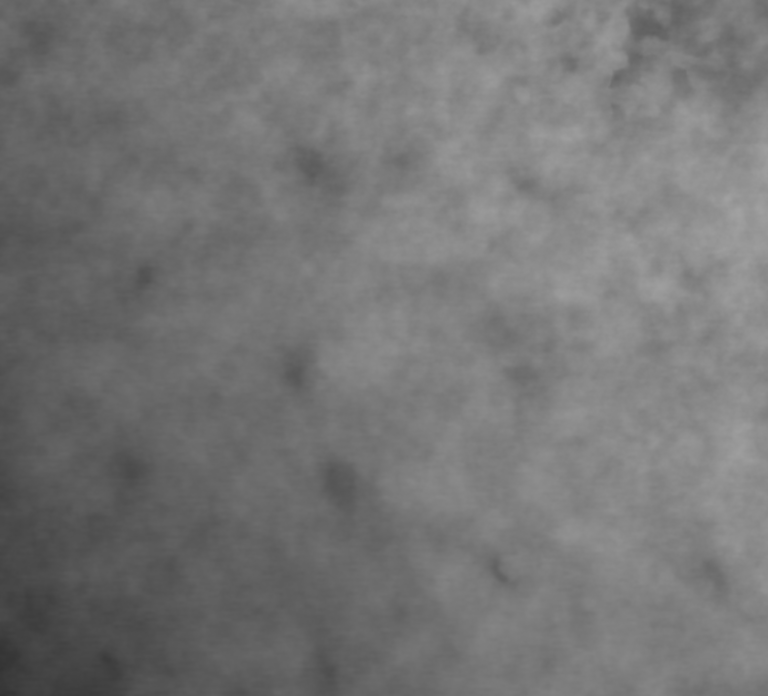
Write a Shadertoy shader that draws this texture.

```glsl
// A softly lit grey surface: light falls off from the right towards the lower left,
// with cloudy mottling, faint diagonal and horizontal grain, and blurred dark spots.
// Built from a smooth light field, layered value noise and a loop of warped Gaussians.

const float SHADOW_LEVEL = 0.272;   // grey of the darkest corner
const float LIGHT_RANGE = 0.352;    // rise from shadow to full light
const float LIGHT_FALLOFF = 1.8;
const vec2 LIGHT_DIRECTION = vec2(0.80, 0.30);
const float BOTTOM_SHADE = 0.050;
const float LEFT_SHADE = 0.022;
const float CORNER_SHADE = 0.085;
const float CLOUD_CONTRAST = 0.100;
const float MOTTLE_CONTRAST = 0.115;
const float SPECKLE_CONTRAST = 0.062;
const float DIAGONAL_CONTRAST = 0.060;
const float GRAIN_CONTRAST = 0.014;
const float PIT_DEPTH = 0.105;
const vec2 PIT_CENTRE = vec2(0.80, 0.93);
const int SPOT_COUNT = 13;
const float SPOT_MIN_RADIUS = 0.011;
const float SPOT_MAX_RADIUS = 0.036;
const float SPOT_DEPTH = 0.150;

float hash(vec2 cell) {
    vec3 q = fract(vec3(cell.xyx) * 0.1031);
    q += dot(q, q.yzx + 33.33);
    return fract((q.x + q.y) * q.z);
}

float noise(vec2 p) {
    vec2 cell = floor(p);
    vec2 f = fract(p);
    f = f * f * f * (f * (f * 6.0 - 15.0) + 10.0);
    float low = mix(hash(cell), hash(cell + vec2(1, 0)), f.x);
    float high = mix(hash(cell + vec2(0, 1)), hash(cell + vec2(1, 1)), f.x);
    return mix(low, high, f.y);
}

// Layered noise centred on zero
float fbm(vec2 p) {
    float sum = 0.0;
    float weight = 0.5;
    for (int i = 0; i < 4; i++) {
        sum += weight * (noise(p) - 0.5);
        p = mat2(1.6, 1.2, -1.2, 1.6) * p + 17.3;
        weight *= 0.5;
    }
    return sum;
}

mat2 rotation(float angle) {
    float c = cos(angle), s = sin(angle);
    return mat2(c, s, -s, c);
}

// Broad light with shaded edges
float lightField(vec2 uv) {
    float reach = max(dot(uv, LIGHT_DIRECTION), 0.0);
    float light = SHADOW_LEVEL + LIGHT_RANGE * (1.0 - exp(-LIGHT_FALLOFF * reach));
    light -= BOTTOM_SHADE * (1.0 - smoothstep(0.0, 0.35, uv.y));
    light -= LEFT_SHADE * (1.0 - smoothstep(0.0, 0.20, uv.x));
    light -= CORNER_SHADE * (1.0 - smoothstep(0.0, 0.30, length(uv - vec2(1.0))));
    return light;
}

// Blurred dark spots, spread evenly by a low-discrepancy sequence
float spots(vec2 p, float aspect) {
    vec2 warp = vec2(fbm(p * 16.0), fbm(p * 16.0 + 51.0)) * 0.045;
    float shade = 0.0;
    for (int i = 0; i < SPOT_COUNT; i++) {
        float n = float(i);
        vec2 centre = fract(vec2(0.39, 0.47) + n * vec2(0.7549, 0.5698));
        float size = hash(vec2(n, 3.0));
        float radius = mix(SPOT_MIN_RADIUS, SPOT_MAX_RADIUS, size * size);
        float stretch = mix(1.0, 1.7, hash(vec2(n, 8.0)));
        float angle = mix(-0.6, 0.2, hash(vec2(n, 5.0)));
        vec2 d = rotation(angle) * (p + warp - centre * vec2(aspect, 1.0));
        d /= radius * vec2(1.0, stretch);
        float depth = mix(0.35, 1.0, hash(vec2(n, 11.0)));
        float core = exp(-1.1 * dot(d, d));
        float halo = exp(-0.2 * dot(d, d));
        shade += depth * (0.62 * core + 0.38 * halo);
    }
    return SPOT_DEPTH * shade;
}

void mainImage(out vec4 fragColor, in vec2 fragCoord) {
    vec2 uv = fragCoord / iResolution.xy;
    float aspect = iResolution.x / iResolution.y;
    vec2 p = fragCoord / iResolution.y;

    float grey = lightField(uv);

    // Cloudy patches, mottling and speckle, rougher towards the upper right
    float roughness = smoothstep(0.5, 1.6, uv.x + uv.y);
    float relief = mix(0.75, 1.35, roughness);
    grey += CLOUD_CONTRAST * fbm(p * 4.0 + 5.0);
    grey += MOTTLE_CONTRAST * relief * fbm(p * 17.0 + 31.0);
    grey += SPECKLE_CONTRAST * relief * fbm(p * 52.0 + 73.0);

    // Faint creases rising to the right
    vec2 along = rotation(-0.85) * p;
    grey += DIAGONAL_CONTRAST * roughness * fbm(along * vec2(12.0, 30.0));

    // Horizontal grain, broken into short strokes
    grey += GRAIN_CONTRAST * (noise(p * vec2(65.0, 210.0)) - 0.5);

    // Cluster of small soft pits
    vec2 pitOffset = (uv - PIT_CENTRE) / vec2(0.14, 0.11);
    float pitArea = exp(-dot(pitOffset, pitOffset));
    float pits = smoothstep(0.35, 0.95, noise(p * 44.0 + 0.9 * fbm(p * 30.0)));
    grey -= PIT_DEPTH * pitArea * pits;

    grey -= spots(p, aspect);
    fragColor = vec4(vec3(clamp(grey, 0.0, 1.0)), 1.0);
}
```
